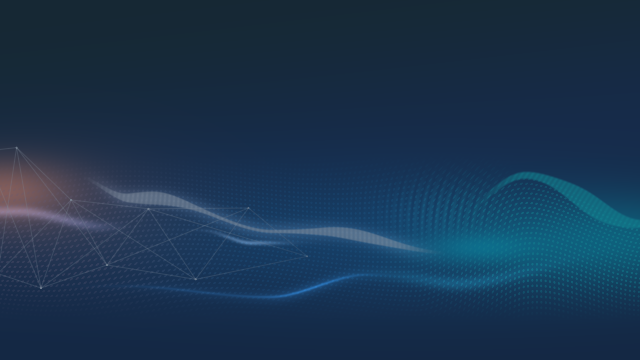
Give the GLSL for this background, as a WebGL 2 fragment shader.

```glsl
#version 300 es
precision highp float;
// Dark navy backdrop with glowing ribbons over a warped mesh of fine dots,
// plus a web of thin lines at the left. Curves are sums of smooth ramps and
// soft bumps; the web is a zigzag of nodes. Lengths are in canvas heights.
uniform vec2 u_resolution;
out vec4 outColor;

const vec3 TOP_COLOR = vec3(0.088, 0.158, 0.205);
const vec3 NAVY = vec3(0.085, 0.168, 0.290);
const vec3 BASE_COLOR = vec3(0.078, 0.155, 0.265);
const vec3 BLUE_GLOW = vec3(0.0, 0.075, 0.11);
const vec3 TEAL_GLOW = vec3(-0.03, 0.17, 0.14);
const vec3 WARM_GLOW = vec3(0.33, 0.15, 0.05);
const vec3 LILAC = vec3(0.38, 0.35, 0.46);
const vec3 BLUE = vec3(0.11, 0.34, 0.53);
const vec3 TEAL = vec3(0.07, 0.50, 0.56);
const vec3 SILVER = vec3(0.49, 0.54, 0.60);
const float DOT_PITCH = 0.0135;
const float LINE_WIDTH = 0.0008;
const float PI = 3.14159265;

float ramp(float a, float b, float x) { return smoothstep(a, b, x); }

float bump(float x, float center, float width) {
  float d = (x - center) / width;
  return exp(-d * d);
}

float blob(vec2 p, vec2 center, vec2 size) {
  vec2 d = (p - center) / size;
  return exp(-dot(d, d));
}

// Heights of the flowing curves at x
float silverCurve(float x) {
  return 0.515 - 0.065 * ramp(0.2, 0.36, x) - 0.093 * ramp(0.42, 0.76, x)
    - 0.06 * ramp(0.9, 1.25, x);
}
float tealCurve(float x) {
  return 0.30 + 0.213 * ramp(1.15, 1.46, x) - 0.135 * ramp(1.46, 1.778, x);
}
float lowerCurve(float x) {
  return 0.205 - 0.03 * ramp(0.35, 0.74, x) + 0.062 * ramp(0.75, 1.02, x)
    - 0.025 * ramp(1.05, 1.28, x) + 0.1 * ramp(1.27, 1.778, x);
}

// Coverage of a band around a curve, with softened edges
float band(float d, float halfWidth, float soft) {
  return 1.0 - smoothstep(halfWidth - soft, halfWidth + soft, abs(d));
}

// Zigzag nodes: even ones above, odd ones below
vec2 webNode(int i) {
  float n = float(i);
  float upper = 0.39 + 0.2 * exp(-0.75 * max(n, 0.0)) + 0.005 * n;
  float lower = 0.22 + 0.006 * n - 0.026 * cos(PI * (n - 1.0) / 2.0);
  return vec2(0.046 + 0.06 * n + 0.0079 * n * n, (i & 1) == 0 ? upper : lower);
}

float segmentDistance(vec2 p, vec2 a, vec2 b) {
  vec2 ab = b - a;
  return length(p - a - ab * clamp(dot(p - a, ab) / dot(ab, ab), 0.0, 1.0));
}

float web(vec2 p, float pixel) {
  float ink = 0.0;
  for (int i = -2; i < 8; i++) {
    vec2 a = webNode(i);
    ink += 0.7 * band(length(p - a), 0.002, pixel);
    for (int j = i + 1; j <= min(i + 3, 7); j++)
      ink += 0.36 * band(segmentDistance(p, a, webNode(j)), LINE_WIDTH, pixel);
  }
  return min(ink, 0.8);
}

void main() {
  float pixel = 1.0 / u_resolution.y;
  vec2 p = gl_FragCoord.xy * pixel;
  p.x *= 1.7778 * u_resolution.y / u_resolution.x;
  float silverD = p.y - silverCurve(p.x);
  float tealD = p.y - tealCurve(p.x);
  float lowerD = p.y - lowerCurve(p.x);

  // Backdrop and broad glows
  vec3 color = mix(BASE_COLOR, NAVY, ramp(0.0, 0.3, p.y));
  color = mix(color, TOP_COLOR, ramp(0.5, 1.05, p.y + 0.12 * (0.9 - p.x)));
  color += BLUE_GLOW * blob(p, vec2(1.1, 0.34), vec2(0.75, 0.18));
  color += TEAL_GLOW * blob(p, vec2(1.72, 0.33), vec2(0.38, 0.12));
  color += TEAL_GLOW * 0.8 * blob(p, vec2(1.32, 0.31), vec2(0.16, 0.045));
  color += WARM_GLOW * blob(p, vec2(0.0, 0.47), vec2(0.2, 0.085));
  color += WARM_GLOW * 0.35 * blob(p, vec2(0.12, 0.42), vec2(0.36, 0.16));

  // Warped dot mesh, merging into slanted stripes in the middle
  vec3 meshColor = mix(mix(LILAC, BLUE, ramp(0.2, 0.75, p.x)), TEAL, ramp(0.95, 1.5, p.x));
  float u = p.x - 0.3 * p.y + 0.035 * sin(9.0 * p.y + 3.0 * p.x);
  float v = p.y - 0.6 * (tealCurve(p.x) - 0.3) + 0.025 * sin(6.0 * p.x + 5.0 * p.y);
  vec2 wave = 0.5 + 0.5 * cos(2.0 * PI * vec2(u, v) / DOT_PITCH);
  float dots = smoothstep(0.25, 0.8, wave.x * wave.y);
  float stripes = 0.5 + 0.5 * cos(PI * 1.25 * u / DOT_PITCH);
  float extent = ramp(0.1, 0.25, p.y) * (1.0 - ramp(0.4, 0.58, p.y));
  extent *= mix(1.0, 1.0 - ramp(-0.01, 0.015, tealD), ramp(1.3, 1.46, p.x));
  color = mix(color, meshColor, extent * dots * mix(0.3, 0.5, ramp(0.9, 1.5, p.x)));
  color = mix(color, meshColor, 0.42 * stripes * blob(p, vec2(1.21, 0.405), vec2(0.15, 0.075)));

  // Lower curve, left streak and short middle streak
  float lowerLight = 0.5 * bump(p.x, 0.86, 0.14) + 0.18 * bump(p.x, 0.55, 0.2);
  color += BLUE * lowerLight * (bump(lowerD, 0.0, 0.004) + 0.4 * bump(lowerD, 0.0, 0.018));
  color += TEAL * 0.25 * bump(p.x, 1.28, 0.2) * bump(lowerD, 0.0, 0.018);
  float leftD = p.y - 0.412 + 0.042 * ramp(0.05, 0.3, p.x);
  color += LILAC * 0.45 * (1.0 - ramp(0.18, 0.38, p.x)) * bump(leftD, 0.0, 0.014);
  float middleD = p.y - 0.325 - 0.035 * (1.0 - ramp(0.56, 0.7, p.x));
  color += SILVER * 0.45 * bump(p.x, 0.69, 0.09) * bump(middleD, 0.0, 0.006);

  // Ribbons with a fine woven sheen
  float sheen = 0.8 + 0.2 * wave.x;
  float silverHalf = 0.004 + 0.014 * bump(p.x, 0.43, 0.1) + 0.012 * bump(p.x, 0.99, 0.12);
  float silverFade = ramp(0.22, 0.36, p.x) * (1.0 - ramp(1.08, 1.25, p.x));
  color += SILVER * 0.18 * silverFade * bump(silverD, 0.0, 0.025);
  color = mix(color, SILVER, 0.62 * sheen * silverFade * band(silverD, silverHalf, 0.003));
  float tealHalf = 0.009 + 0.023 * bump(p.x, 1.64, 0.09);
  float tealFade = ramp(1.29, 1.46, p.x);
  color = mix(color, TEAL, 0.7 * sheen * tealFade * band(tealD, tealHalf, 0.004));

  color = mix(color, SILVER, web(p, pixel) * (1.0 - 0.4 * ramp(0.5, 0.9, p.x)));
  outColor = vec4(clamp(color, 0.0, 1.0), 1.0);
}
```
